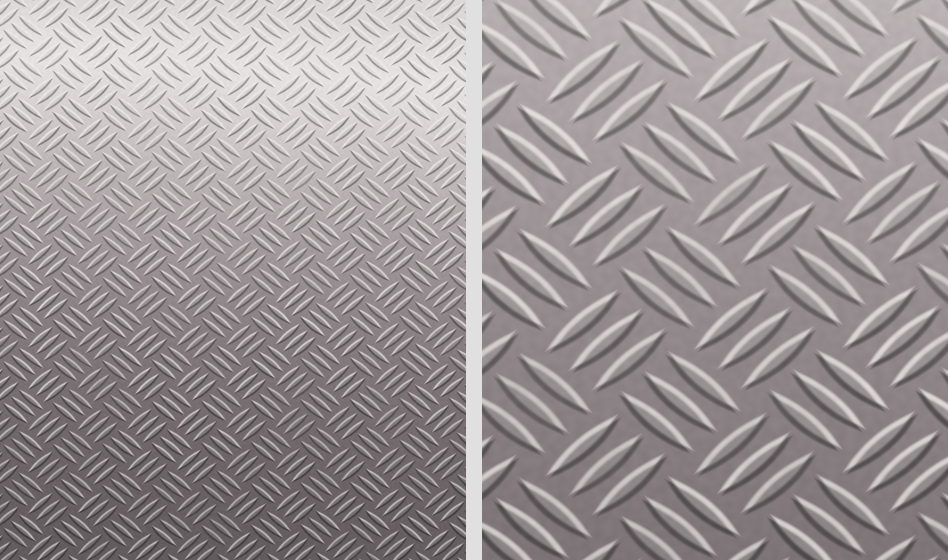
Left: the whole. Right: its middle third, enlarged.
This texture is drawn by a Shadertoy shader. Its source:

```glsl
#define REPEATS vec2(9.41, 13.47)   // pattern periods across and down
#define ANCHOR vec2(0.422, 0.539)   // centre of one rising group
#define ROW_TILT 0.01               // slight slope of the rows
#define BAR_SPACING 0.315           // distance between bars of a group
#define BAR_HALF_LENGTH 0.46
#define BAR_HALF_WIDTH 0.085
#define SHADOW_OFFSET 0.035
#define SHADOW_DEPTH 0.33
#define GLINT_STRENGTH 0.72
#define WEAR 0.22                   // variation of the glint between bars
#define GRAIN 0.025

const vec3 DARK_TINT = vec3(1.0, 0.925, 0.95);
const vec3 LIGHT_TINT = vec3(1.0, 0.978, 0.978);
const vec3 GLINT_COLOR = vec3(0.94, 0.92, 0.92);

vec2 randomGradient(vec2 p) {
    float angle = 6.2832 * fract(sin(dot(p, vec2(127.1, 311.7))) * 43758.5);
    return vec2(cos(angle), sin(angle));
}

float gradientNoise(vec2 p) {
    vec2 i = floor(p), f = fract(p);
    vec2 u = f * f * f * (f * (f * 6.0 - 15.0) + 10.0);
    vec2 e = vec2(0.0, 1.0);
    float a = dot(randomGradient(i), f);
    float b = dot(randomGradient(i + e.yx), f - e.yx);
    float c = dot(randomGradient(i + e.xy), f - e.xy);
    float d = dot(randomGradient(i + e.yy), f - e.yy);
    return mix(mix(a, b, u.x), mix(c, d, u.x), u.y);
}

// Coverage of a pointed lens lying along x
float lens(vec2 p, float halfWidth, float soft) {
    float s = p.x / BAR_HALF_LENGTH;
    float edge = abs(p.y) - halfWidth * (1.0 - s * s);
    return smoothstep(soft, -soft, edge);
}

// Sheet brightness, falling off from a bright band near the top
vec3 sheetColor(vec2 uv) {
    float depth = 1.0 - uv.y - 0.05 * (uv.x - 0.5);
    depth += 0.02 * gradientNoise(uv * 3.0);
    float fall = pow(max(depth - 0.13, 0.0) / 0.42, 1.3);
    float light = 0.345 + 0.56 * exp(-fall);
    light -= 0.04 * smoothstep(0.12, 0.0, depth);
    return light * mix(DARK_TINT, LIGHT_TINT, clamp((light - 0.4) * 2.0, 0.0, 1.0));
}

void mainImage(out vec4 fragColor, in vec2 fragCoord) {
    vec2 uv = fragCoord / iResolution.xy;
    vec3 color = sheetColor(uv);

    // Diagonal checkerboard: each unit cell holds one group of bars
    vec2 grid = (uv - ANCHOR - vec2(0.0, ROW_TILT * (uv.x - 0.5))) * REPEATS;
    vec2 diagonal = vec2(grid.x + grid.y, grid.x - grid.y);
    vec2 cell = floor(diagonal + 0.5);
    vec2 local = diagonal - cell;
    bool falling = mod(cell.x + cell.y, 2.0) > 0.5;
    vec2 bar = falling ? local.yx : vec2(local.x, -local.y);

    // Nearest of the three bars; y points to the lit side
    float index = clamp(floor(bar.y / BAR_SPACING + 0.5), -1.0, 1.0);
    bar.y -= index * BAR_SPACING;
    float soft = max(0.022, 1.1 * REPEATS.y / iResolution.y);

    // Wear: each bar catches the light a little differently
    float wear = gradientNoise(cell * 0.73 + index * vec2(0.37, 0.61));
    float patchy = gradientNoise(uv * 7.0 + 4.0);
    float worn = 1.0 + WEAR * (wear + patchy);

    // Shadow below, rounded face, crescent glint on the upper edge
    float shadow = lens(bar + vec2(0.0, SHADOW_OFFSET), BAR_HALF_WIDTH, soft);
    float face = lens(bar - vec2(0.0, 0.012), BAR_HALF_WIDTH * 0.85, soft);
    float hollow = lens(bar + vec2(0.0, 0.05), BAR_HALF_WIDTH * 0.9, soft);
    float glint = face * (1.0 - 0.75 * hollow);
    vec3 sheet = color;
    color *= 1.0 - SHADOW_DEPTH * worn * shadow;
    color = mix(color, sheet * 1.02, face * 0.8);
    float strength = GLINT_STRENGTH * mix(0.8, 1.0, smoothstep(0.1, 0.5, uv.y));
    color = mix(color, GLINT_COLOR, clamp(glint * strength * worn, 0.0, 1.0));

    // Fine metal grain
    color += GRAIN * gradientNoise(uv * vec2(150.0, 180.0));
    fragColor = vec4(clamp(color, 0.0, 1.0), 1.0);
}
```
